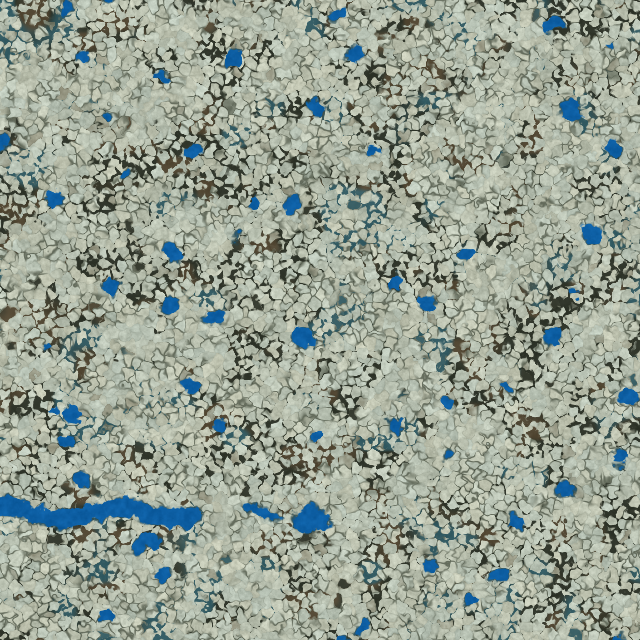
This texture is drawn by a Shadertoy shader. Its source:

```glsl
// Sandstone thin section: pale packed grains, dark seams, blue resin pores and a crack.

float hash(vec2 p) {
    vec3 q = fract(vec3(p.xyx) * 0.1031);
    q += dot(q, q.yzx + 33.33);
    return fract((q.x + q.y) * q.z);
}

vec2 hash2(vec2 p) {
    return vec2(hash(p), hash(p + 71.7));
}

float noise(vec2 p) {
    vec2 i = floor(p), f = fract(p);
    f = f * f * (3.0 - 2.0 * f);
    return mix(mix(hash(i), hash(i + vec2(1, 0)), f.x),
               mix(hash(i + vec2(0, 1)), hash(i + vec2(1, 1)), f.x), f.y);
}

float fbm(vec2 p) {
    return 0.55 * noise(p) + 0.3 * noise(p * 2.1 + 17.0) + 0.15 * noise(p * 4.3 + 41.0);
}

// Three nearest distances, and a random id of the nearest grain
vec4 grains(vec2 p) {
    vec2 cell = floor(p);
    vec3 near = vec3(9.0);
    float id = 0.0;
    for (int y = -2; y <= 2; y++)
    for (int x = -2; x <= 2; x++) {
        vec2 c = cell + vec2(x, y);
        float d = length(c + hash2(c) - p);
        if (d < near.x) {
            near = vec3(d, near.xy);
            id = hash(c + 211.0);
        } else if (d < near.y) {
            near = vec3(near.x, d, near.y);
        } else {
            near.z = min(near.z, d);
        }
    }
    return vec4(near, id);
}

// Distance to scattered, stretched pores
float poreDistance(vec2 uv) {
    const float count = 9.0;
    vec2 cell = floor(uv * count);
    float dist = 1.0;
    for (int y = -1; y <= 1; y++)
    for (int x = -1; x <= 1; x++) {
        vec2 c = cell + vec2(x, y);
        if (hash(c + 5.0) > 0.66) continue;
        vec2 q = uv - (c + hash2(c + 23.0)) / count;
        float a = (hash(c + 37.0) - 0.4) * 2.2;
        q = mat2(cos(a), -sin(a), sin(a), cos(a)) * q;
        q.y *= 1.0 + 0.7 * hash(c + 53.0);
        dist = min(dist, length(q) - mix(0.006, 0.0175, hash(c + 67.0)));
    }
    return dist;
}

// Broken horizontal crack that ends in a round cavity
float crackDistance(vec2 uv) {
    float x = uv.x;
    float halfWidth = 0.014 - 0.03 * smoothstep(0.30, 0.34, x)
                    + 0.022 * smoothstep(0.35, 0.39, x)
                    - 0.03 * smoothstep(0.43, 0.46, x);
    float band = abs(uv.y - 0.198 - 0.009 * cos(x * 34.0)) - halfWidth;
    float cavity = length((uv - vec2(0.487, 0.19)) * vec2(0.85, 1.1)) - 0.023;
    return min(band, cavity);
}

void mainImage(out vec4 fragColor, in vec2 fragCoord) {
    vec2 uv = fragCoord / iResolution.xy;
    vec2 wobble = vec2(noise(uv * 130.0), noise(uv * 130.0 + 90.0)) - 0.5;
    vec4 g = grains(uv * 66.0 + wobble * 0.7);
    float id = g.w;

    // Pale grains with slight tints and fine mottling
    vec3 color = vec3(0.735, 0.765, 0.700) + (fract(id * 17.0) - 0.5) * 0.09;
    color += vec3(0.03, 0.0, -0.025) * (fract(id * 43.0) - 0.5);
    color += (fbm(uv * 7.0) - 0.5) * 0.05 + (fbm(uv * 190.0) - 0.5) * 0.17;
    color = mix(color, vec3(0.50, 0.49, 0.41), 0.65 * smoothstep(0.955, 0.965, id) * fbm(uv * 90.0) * 1.5);

    // Seams between grains, uneven in strength
    float patches = fbm(uv * 24.0 + 8.0);
    float seam = 1.0 - smoothstep(0.0, 0.30, g.y - g.x);
    color = mix(color, vec3(0.33, 0.36, 0.30), seam * mix(0.12, 0.85, smoothstep(0.3, 0.75, noise(uv * 60.0))));

    // Dark corners between three grains, and a few opaque grains
    float reach = mix(-0.16, 0.34, smoothstep(0.30, 0.78, patches));
    float corner = 1.0 - smoothstep(reach, reach + 0.20, g.z - g.x);
    float opaque = step(0.985, id) * smoothstep(0.02, 0.25, g.y - g.x);
    vec3 darkTint = mix(vec3(0.14, 0.16, 0.12), vec3(0.29, 0.24, 0.16), smoothstep(0.5, 0.8, noise(uv * 31.0 + 60.0)));
    darkTint = mix(darkTint, vec3(0.16, 0.33, 0.37), smoothstep(0.60, 0.78, noise(uv * 19.0 + 30.0)));
    color = mix(color, darkTint, max(corner * 0.9, opaque * 0.85));

    // Blue resin with ragged edges and a patchy dark teal rim
    float ragged = (fbm(uv * 75.0 + 12.0) - 0.5) * 0.022;
    float resin = min(poreDistance(uv + wobble * 0.006), crackDistance(uv)) + ragged;
    float rim = 1.0 - smoothstep(0.0005, 0.0050, resin);
    color = mix(color, vec3(0.15, 0.29, 0.33), rim * smoothstep(0.3, 0.7, noise(uv * 70.0 + 4.0)) * 0.9);
    vec3 blue = vec3(0.05, 0.37, 0.64) + (fbm(uv * 120.0) - 0.5) * vec3(0.05, 0.09, 0.12);
    color = mix(color, blue, 1.0 - smoothstep(-0.0015, 0.0015, resin));

    fragColor = vec4(clamp(color, 0.0, 1.0), 1.0);
}
```
